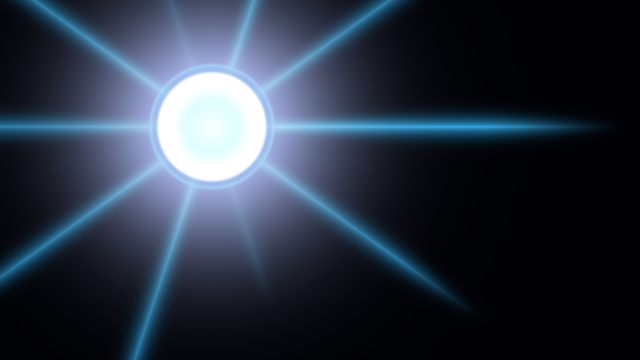
Give the GLSL for this background, as a Shadertoy shader.

```glsl
// A glowing white disc with a thin rim, a lavender halo and ten blue light rays on black.

vec3 screenBlend(vec3 base, vec3 light) {
    return 1.0 - (1.0 - clamp(base, 0.0, 1.0)) * (1.0 - clamp(light, 0.0, 1.0));
}

// Spindle-shaped beam leaving the origin: x is the wide glow, y the thin core
vec2 beam(vec2 p, vec2 dir, float len) {
    float along = dot(p, dir);
    float across = abs(p.x * dir.y - p.y * dir.x);
    float t = clamp(along / len, 0.0, 1.0);
    float width = mix(0.018, 0.062, smoothstep(0.12, 0.7, t)) * sqrt(1.001 - t);
    float fade = smoothstep(0.1, 0.19, along) * (1.0 - smoothstep(0.62, 1.0, t));
    float glow = exp(-pow(across / width, 2.0));
    float core = exp(-across / 0.013);
    return vec2(glow, core) * fade;
}

void mainImage(out vec4 fragColor, in vec2 fragCoord) {
    // Canvas heights, centred on the disc
    vec2 uv = fragCoord / iResolution.y;
    vec2 p = uv - vec2(0.331 * iResolution.x / iResolution.y, 0.648);
    float d = length(p);
    float aa = 1.5 / iResolution.y;

    // Dark backdrop and soft halo
    vec3 color = vec3(0.003, 0.005, 0.02);
    float halo = exp(-pow(d / 0.33, 2.0));
    color += vec3(0.81, 0.87, 1.12) * halo;

    // Ten rays, slightly flattened; one opposite pair is short and faint
    for (int i = 0; i < 10; i++) {
        float angle = radians(36.0) * float(i);
        vec2 dir = normalize(vec2(cos(angle), 0.98 * sin(angle)));
        bool faint = i % 5 == 3;
        float len = faint ? 0.55 : (i == 0 ? 1.17 : (i == 9 ? 0.95 : 1.02));
        float gain = faint ? 0.22 : (i == 0 ? 1.0 : 0.75);
        vec2 ray = beam(p, dir, len) * gain;
        vec3 light = vec3(0.03, 0.25, 0.36) * ray.x + vec3(0.17, 0.40, 0.52) * ray.y;
        color = screenBlend(color, light);
    }

    // Pale rim around the disc
    float band = 1.0 - smoothstep(0.172 - aa, 0.176 + aa, d);
    float rim = exp(-pow((d - 0.170) / 0.005, 2.0));
    color = mix(color, vec3(0.60, 0.77, 0.95), band * 0.6);
    color = screenBlend(color, vec3(0.10, 0.26, 0.32) * rim);

    // White disc with a cyan-tinted heart
    float heart = 1.0 - smoothstep(0.07, 0.115, d);
    vec3 discColor = mix(vec3(1.0), vec3(0.88, 0.995, 1.0), heart);
    discColor = mix(discColor, vec3(0.97, 1.0, 1.0), 1.0 - smoothstep(0.0, 0.07, d));
    color = mix(color, discColor, 1.0 - smoothstep(0.150 - aa, 0.153 + aa, d));

    fragColor = vec4(clamp(color, 0.0, 1.0), 1.0);
}
```
